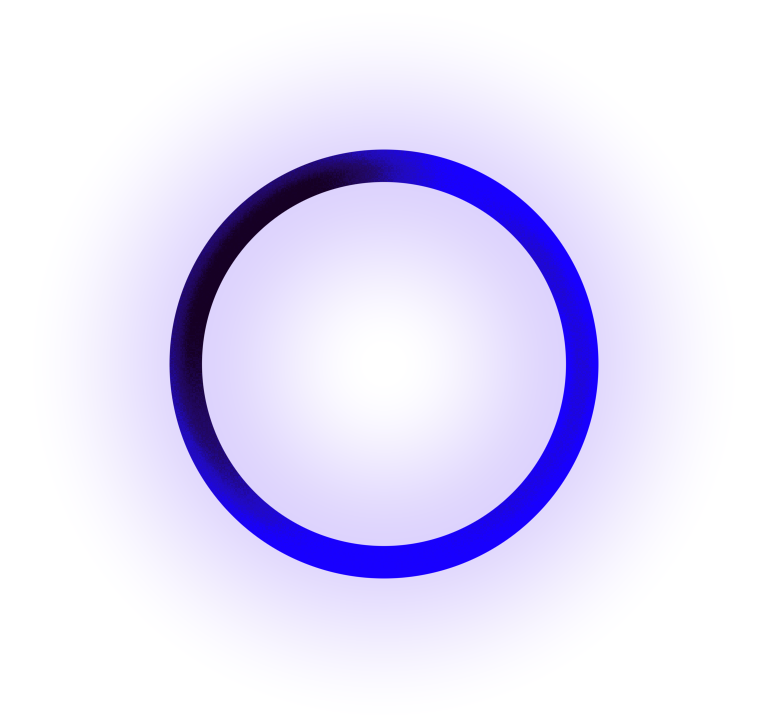
This background is drawn by a Shadertoy shader. Its source:

```glsl
float hash(vec2 p) {
    vec3 q = fract(vec3(p.xyx) * 0.1031);
    q += dot(q, q.yzx + 33.33);
    return fract((q.x + q.y) * q.z);
}

// Periodic bump around a direction given in degrees
float lobe(float angle, float degrees, float tightness) {
    return exp(tightness * (cos(angle - radians(degrees)) - 1.0));
}

// Soft halo: white core, lilac near the ring, white again outside
vec3 halo(float r) {
    float inner = smoothstep(0.0, 0.25, r - 0.015);
    float outer = 1.0 - smoothstep(0.21, 0.50, r);
    vec3 lilac = vec3(0.865, 0.825, 0.992);
    return mix(vec3(1.0), lilac, inner * min(outer * 1.08, 1.0));
}

vec3 ringPalette(float light) {
    vec3 color = mix(vec3(0.085, 0.0, 0.14), vec3(0.13, 0.03, 0.38), smoothstep(0.0, 0.35, light));
    color = mix(color, vec3(0.13, 0.04, 0.76), smoothstep(0.3, 0.7, light));
    return mix(color, vec3(0.095, 0.0, 1.0), smoothstep(0.65, 1.0, light));
}

vec3 ringColor(vec2 p, float r) {
    float angle = atan(p.y, p.x);
    float across = clamp((r - 0.25) / 0.0446, 0.0, 1.0);

    // Angle measured clockwise from the darkest direction
    vec2 axis = vec2(cos(radians(145.0)), sin(radians(145.0)));
    float turn = degrees(atan(p.x * axis.y - p.y * axis.x, dot(p, axis)));
    float light = turn > 0.0 ? smoothstep(28.0, 82.0, turn) : smoothstep(15.0, 105.0, -turn);

    // Lit outer rim and shaded inner streaks
    light += (1.0 - light) * 0.4 * smoothstep(0.35, 1.0, across);
    float innerShade = 1.0 - smoothstep(0.2, 0.9, across);
    float middleShade = 1.0 - smoothstep(0.1, 0.5, abs(across - 0.5));
    light -= 0.22 * lobe(angle, 35.0, 14.0) * innerShade;
    light -= 0.15 * lobe(angle, 312.0, 14.0) * innerShade;
    light -= 0.18 * lobe(angle, 355.0, 10.0) * middleShade;
    light -= 0.20 * lobe(angle, 222.0, 14.0) * innerShade;

    // Fine grain
    light += (hash(floor(p * 500.0) + 700.0) - 0.5) * 0.10;
    return ringPalette(clamp(light, 0.0, 1.0));
}

void mainImage(out vec4 fragColor, in vec2 fragCoord) {
    vec2 p = (fragCoord - 0.5 * iResolution.xy) / iResolution.y;
    float r = length(p);
    float pixel = 1.0 / iResolution.y;

    float ringDistance = abs(r - 0.2723) - 0.0223;
    float coverage = 1.0 - smoothstep(-0.7 * pixel, 0.7 * pixel, ringDistance);
    fragColor = vec4(mix(halo(r), ringColor(p, r), coverage), 1.0);
}
```
